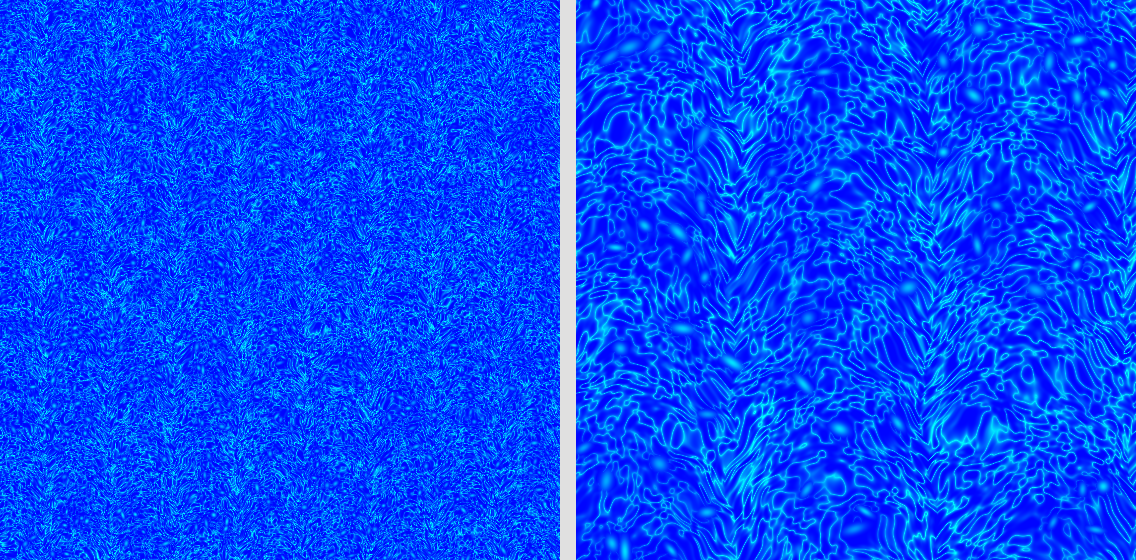
Left: the whole. Right: its middle third, enlarged.
This pattern is drawn by a WebGL 1 fragment shader. Its source:

```glsl
precision highp float;
// Very fine cyan worms on blue, lightly combed into arches between soft
// vertical columns. The worms are ridges along the zero lines of warped noise;
// scattered oval glints sit in small dark halos.

uniform vec2 u_resolution;

#define COLUMNS 8.6                // column repeats across the canvas
#define COLUMN_START 0.078         // x of the first column
#define ARCH_RISE 0.13             // bend of the streaks toward the columns
#define GRAIN vec2(205.0, 250.0)   // grain cells across and up
#define WARP 0.0065                // strength of the irregular bending
#define CONTRAST 1.07              // brightness of the grain
#define CLUMPING 0.16              // brightness change along the streaks
#define CALM_DIMMING 0.28          // darkness of the quiet patches
#define SPOT_CELLS 42.0            // scatter cells per canvas side
#define SPOT_SIZE 0.0035           // core radius of a glint
#define HALO_SIZE 0.0088           // dark surround of a glint

float hash(vec2 p) {
  vec3 h = fract(p.xyx * 0.1031);
  h += dot(h, h.yzx + 33.33);
  return fract((h.x + h.y) * h.z);
}

// Smooth value noise, 0 to 1
float noise(vec2 p) {
  vec2 cell = floor(p);
  vec2 w = fract(p);
  w = w * w * (3.0 - 2.0 * w);
  float low = mix(hash(cell), hash(cell + vec2(1.0, 0.0)), w.x);
  float high = mix(hash(cell + vec2(0.0, 1.0)), hash(cell + 1.0), w.x);
  return mix(low, high, w.y);
}

float signedNoise(vec2 p) {
  return 2.0 * noise(p) - 1.0;
}

// Offset from the middle of a column gap, -0.5 to 0.5
float gapOffset(vec2 p) {
  float wobble = 0.005 * signedNoise(p * vec2(9.0, 14.0) + 71.0)
               + 0.005 * signedNoise(p * vec2(40.0, 75.0) + 53.0);
  return fract((p.x + wobble - COLUMN_START) * COLUMNS) - 0.5;
}

float columnMask(vec2 p) {
  return smoothstep(0.26, 0.46, abs(gapOffset(p)));
}

// Quiet patches, mostly in the gaps
float calmness(vec2 p) {
  float patches = 0.5 * noise(p * vec2(22.0, 31.0) + 13.0)
                + 0.5 * noise(p * vec2(49.0, 66.0) + 37.0);
  return smoothstep(0.48, 0.80, patches) * (1.0 - 0.8 * columnMask(p));
}

// Coordinates whose level lines arch over each gap
vec2 archedDomain(vec2 p) {
  float f = gapOffset(p);
  vec2 bend = vec2(signedNoise(p * 29.0 + 5.0), signedNoise(p * 33.0 + 91.0));
  bend += 0.45 * vec2(signedNoise(p * 71.0 + 23.0), signedNoise(p * 67.0 + 47.0));
  return p + vec2(0.0, ARCH_RISE * f * f) + WARP * bend;
}

// Bright thin worms on a dark ground, varied in streaks along the arches
float grain(vec2 p) {
  vec2 q = archedDomain(p);
  vec2 g = q * GRAIN;
  vec2 turned = vec2(0.8 * g.x - 0.6 * g.y, 0.6 * g.x + 0.8 * g.y);
  float n = 0.80 * signedNoise(g) + 0.50 * signedNoise(turned * 1.2 + 417.0);
  float ridge = 1.0 - sqrt(1.0 - exp(-4.0 * n * n));
  float level = 0.5 * ridge + 0.36 * pow(ridge, 6.0);
  float clump = signedNoise(q * vec2(38.0, 105.0) + 29.0);
  return level * CONTRAST * (1.0 + CLUMPING * clump);
}

// Glint glow in x, halo darkness in y
vec2 glints(vec2 p) {
  vec2 result = vec2(0.0);
  vec2 home = floor(p * SPOT_CELLS);
  for (int j = -1; j <= 1; j++) {
    for (int i = -1; i <= 1; i++) {
      vec2 cell = home + vec2(float(i), float(j));
      vec2 jitter = vec2(hash(cell + 111.0), hash(cell + 257.0));
      vec2 center = (cell + jitter) / SPOT_CELLS;
      float chance = 0.13 + 0.45 * calmness(center);
      float present = step(hash(cell + 389.0), chance);
      float angle = 6.2832 * hash(cell + 463.0);
      float stretch = mix(1.0, 2.0, hash(cell + 521.0));
      float size = SPOT_SIZE * mix(0.7, 1.25, hash(cell + 631.0));
      vec2 d = p - center;
      vec2 axis = vec2(cos(angle), sin(angle));
      vec2 local = vec2(dot(d, axis) / stretch, dot(d, vec2(-axis.y, axis.x)) * sqrt(stretch));
      float core = exp(-dot(local, local) / (size * size));
      float halo = exp(-dot(d, d) / (HALO_SIZE * HALO_SIZE));
      float glow = core * mix(0.55, 0.90, hash(cell + 743.0));
      result = max(result, present * vec2(glow, halo));
    }
  }
  return result;
}

void main() {
  vec2 p = gl_FragCoord.xy / u_resolution;
  vec2 spot = glints(p);

  // Grain, denser on the columns and dimmed in calm patches and halos
  float level = grain(p) * (0.97 + 0.10 * columnMask(p));
  level *= (1.0 - CALM_DIMMING * calmness(p)) * (1.0 - 0.85 * spot.y);
  level = max(level, spot.x);

  gl_FragColor = vec4(0.0, clamp(level, 0.02, 1.0), 1.0, 1.0);
}
```
